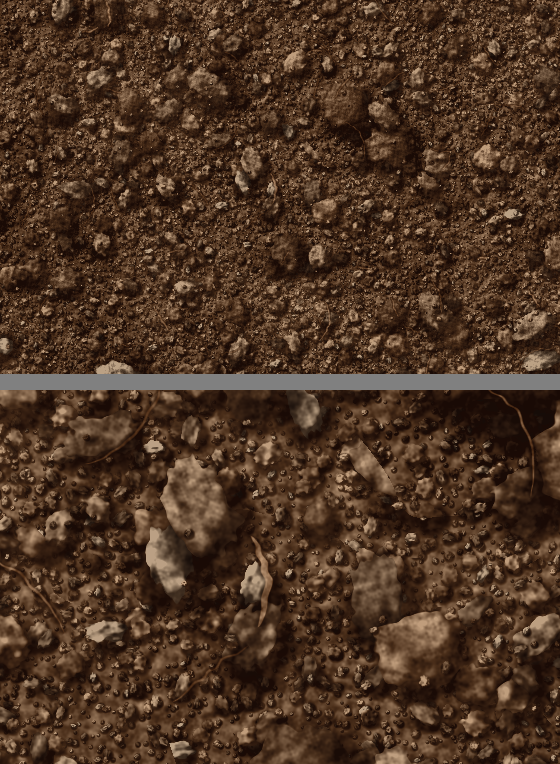
Top: the whole. Bottom: its middle third, enlarged.
Reproduce this texture procedurally as a Shadertoy shader.

```glsl
#define LAYERS 6
#define FINEST_GRID 118.0
#define GRID_STEP 0.57
#define SHADOW 0.75
#define RELIEF 1.25
#define CONTRAST 1.28
#define BRIGHTNESS 0.43
#define PALE_SHARE 0.05
#define FIBRE_GRID 7.0
#define LIGHT normalize(vec3(-0.48, 0.58, 0.62))

vec3 hash3(vec2 p) {
    vec3 q = fract(p.xyx * vec3(0.1031, 0.1030, 0.0973));
    q += dot(q, q.yxz + 33.33);
    return fract((q.xxy + q.yzz) * q.zyx);
}

float noise(vec2 p) {
    vec2 i = floor(p), f = fract(p);
    f = f * f * (3.0 - 2.0 * f);
    return mix(mix(hash3(i).x, hash3(i + vec2(1, 0)).x, f.x),
               mix(hash3(i + vec2(0, 1)).x, hash3(i + vec2(1, 1)).x, f.x), f.y);
}

float fbm(vec2 p) {
    float sum = 0.0, weight = 0.36;
    for (int i = 0; i < 4; i++) {
        sum += weight * noise(p);
        p = mat2(1.6, 1.2, -1.2, 1.6) * p + 7.3;
        weight *= 0.74;
    }
    return sum;
}

mat2 rotation(float a) {
    return mat2(cos(a), sin(a), -sin(a), cos(a));
}

float boxDistance(vec2 p) {
    return max(abs(p.x), abs(p.y));
}

// One grid of lit lumps; surface holds tone and greyness
void addLumps(vec2 p, float grid, float share, inout vec2 surface) {
    vec2 g = p * grid, cell = floor(g);
    for (int y = -1; y <= 1; y++)
    for (int x = -1; x <= 1; x++) {
        vec2 id = cell + vec2(x, y);
        vec3 place = hash3(id + grid * 3.7);
        if (place.z > share) continue;
        vec3 kind = hash3(id + grid * 5.1 + 91.0);
        float radius = mix(0.17, 0.52, kind.x * kind.x);
        vec2 q = (g - id - 0.15 - 0.7 * place.xy) / radius;
        if (dot(q, q) > 4.0) continue;

        // Angular, stretched and crumbling outline
        vec2 seed = place.xy * 57.0;
        vec2 s = rotation(kind.y * 6.28) * q * vec2(1.0, 1.0 + 0.75 * kind.z);
        float corners = max(boxDistance(s), boxDistance(rotation(0.5 + 0.6 * place.x) * s) * mix(0.85, 1.1, place.y));
        float d = mix(length(s), corners * 1.08, 0.65);
        d += 0.5 * (noise(s * 1.7 + seed) - 0.5) + 0.25 * (noise(s * 5.0 + seed) - 0.5);

        // Shadow falls away from the light
        float shadowDist = length(q + vec2(-0.2, 0.3));
        surface.x *= 1.0 - SHADOW * (1.0 - smoothstep(0.75, 1.4, shadowDist));

        // Dome with a bumpy normal
        vec2 bump = vec2(noise(s * 2.6 + seed + 11.0), noise(s * 2.6 + seed + 37.0)) - 0.5;
        vec3 normal = normalize(vec3(q * d + 1.3 * bump, sqrt(max(1.0 - d * d, 0.06))));
        float diffuse = max(dot(normal, LIGHT), 0.0);
        float pale = step(1.0 - PALE_SHARE, kind.z);
        float albedo = mix(0.24, 0.62, kind.y) + 0.25 * pale;
        float tone = albedo * (0.32 + 1.2 * diffuse);
        float grey = 0.3 * kind.z * kind.z + 0.15 * pale;

        float soft = min(1.2 * grid / (iResolution.y * radius), 0.5);
        float cover = 1.0 - smoothstep(1.0 - soft, 1.0 + soft, d);
        surface = mix(surface, vec2(tone, grey), cover);
    }
}

// Thin bent roots and a few wider chips of straw
void addFibres(vec2 p, inout vec2 surface) {
    vec2 g = p * FIBRE_GRID, cell = floor(g);
    float soft = FIBRE_GRID / iResolution.y;
    for (int y = -1; y <= 1; y++)
    for (int x = -1; x <= 1; x++) {
        vec2 id = cell + vec2(x, y);
        vec3 place = hash3(id + 203.0), kind = hash3(id + 317.0);
        if (place.z > 0.75) continue;
        vec2 q = rotation(kind.x * 6.28) * (g - id - place.xy);
        float chip = pow(kind.y, 8.0);
        float reach = mix(0.12 + 0.3 * kind.z, 0.13, chip);
        q.y += (kind.z - 0.5) * 2.0 * q.x * q.x + 0.06 * (noise(q.xx * 9.0 + id) - 0.5);
        float taper = sqrt(max(1.0 - q.x * q.x / (reach * reach), 0.0));
        float d = abs(q.y) - mix(0.008, 0.045, chip) * taper;
        float inside = smoothstep(0.0, 0.3, taper);
        surface.x *= 1.0 - 0.5 * inside * (1.0 - smoothstep(0.0, 0.035, d));
        float cover = inside * (1.0 - smoothstep(-soft, soft, d));
        surface = mix(surface, vec2(0.45 + 0.3 * kind.y, -0.3), cover * 0.8);
    }
}

vec3 soilColour(float t) {
    vec3 shade = vec3(0.10, 0.04, 0.02), loam = vec3(0.29, 0.18, 0.10), dust = vec3(0.66, 0.53, 0.41);
    return t < 0.4 ? mix(shade, loam, t / 0.4) : mix(loam, dust, (t - 0.4) / 0.6);
}

void mainImage(out vec4 fragColor, in vec2 fragCoord) {
    vec2 p = fragCoord / iResolution.y + 3.0;
    float patches = fbm(p * 2.6), mottle = fbm(p * 8.0 + 40.0);
    vec2 surface = vec2(0.22 + 0.42 * fbm(p * 30.0), 0.0);

    // Crumbs first, then ever larger clods
    float grid = FINEST_GRID;
    for (int i = 0; i < LAYERS; i++) {
        float share = mix(0.72, 0.48, float(i) / float(LAYERS - 1));
        addLumps(p, grid, share * (0.2 + 1.6 * patches), surface);
        grid *= GRID_STEP;
    }
    addFibres(p, surface);
    addLumps(p + 5.0, 70.0, 0.1, surface);

    // Fine grain lit from above, and broad uneven tone
    float grain = fbm(p * 48.0) - fbm((p + vec2(-0.004, 0.005)) * 48.0);
    float tone = surface.x + RELIEF * grain * (0.3 + surface.x);
    tone += 0.3 * (patches - 0.48) + 0.3 * (mottle - 0.48);
    tone = BRIGHTNESS + CONTRAST * (tone - 0.345);

    vec3 colour = soilColour(clamp(tone, 0.0, 1.15));
    vec3 grey = dot(colour, vec3(0.35, 0.5, 0.15)) * vec3(1.1, 1.0, 0.86);
    fragColor = vec4(clamp(mix(colour, grey, surface.y), 0.0, 1.0), 1.0);
}
```
